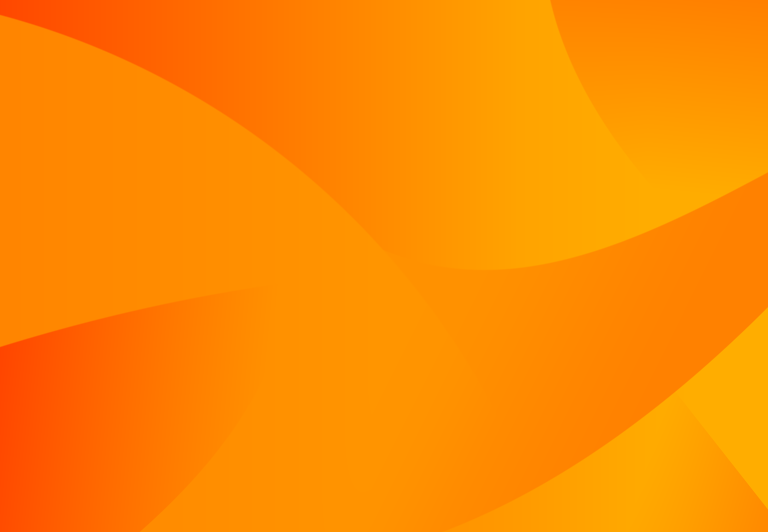
A WebGL 1 fragment shader for this background:

```glsl
precision highp float;
// Abstract orange background: broad overlapping curved sheets with soft gradients.

uniform vec2 u_resolution;

const float ASPECT = 1.446;

// Every tone is a pure red-to-amber hue, set by its green level.
vec3 amber(float green) {
    return vec3(1.0, green, 0.0);
}

// Smooth coverage: 1 where the signed distance is positive.
float cover(float dist, float px) {
    return smoothstep(-px, px, dist);
}

// Linear ramp from 0 at a to 1 at b.
float ramp(float a, float b, float x) {
    return clamp((x - a) / (b - a), 0.0, 1.0);
}

// Upper sheet: red at the left, amber at the right.
float upperTone(float x) {
    float tone = mix(0.28, 0.49, ramp(0.0, 0.56, x));
    tone = mix(tone, 0.64, ramp(0.56, 0.98, x));
    return mix(tone, 0.675, ramp(0.98, 1.22, x));
}

// Corner sheet at the upper right, fading downward.
float addCorner(float tone, vec2 p, float px) {
    float drop = 1.0 - p.y;
    float edge = 1.036 + drop * (0.23 + 0.9 * drop);
    float fade = ramp(0.0, 0.38, drop + 0.1 * (ASPECT - p.x));
    float shade = mix(0.50, tone, fade);
    return mix(tone, shade, cover(p.x - edge, px));
}

// Central band below the hanging curve.
float addBand(float tone, vec2 p, float slant, float px) {
    float dx = max(p.x - 0.912, -0.19);
    float edge = 0.4925 + dx * dx * (0.931 - 0.538 * dx);
    float shade = mix(0.57, 0.505, smoothstep(0.6, 1.15, slant));
    return mix(tone, shade, cover(edge - p.y, px));
}

// Large left disc that melts into the band.
float addDisc(float tone, vec2 p, float slant, float px) {
    float inside = cover(1.484 - distance(p, vec2(-0.382, -0.462)), px);
    float shade = mix(0.52, 0.583, ramp(0.0, 0.7, p.x));
    float melt = smoothstep(0.55, 0.85, slant);
    return mix(tone, shade, inside * (1.0 - melt));
}

// Red leaf at the lower left, fading to the right.
float addLeaf(float tone, vec2 p, float px) {
    float top = 0.3477 + p.x * (0.31 - 0.16 * p.x);
    float side = 0.263 + 1.133 * p.y * (1.0 - p.y);
    float inside = cover(top - p.y, px) * cover(side - p.x, px);
    float fade = ramp(0.0, 0.51, p.x + 0.12 * (0.35 - p.y));
    float shade = mix(0.27, tone, fade * (1.4 - 0.4 * fade));
    return mix(tone, shade, inside);
}

// Bright lower right sheet with a darker folded wedge.
float addFold(float tone, vec2 p, float px) {
    float dx = p.x - 0.833;
    float edge = dx * (0.38 + 0.505 * max(dx, 0.0));
    float shade = mix(0.58, 0.68, smoothstep(0.8, 1.35, p.x));
    float crease = 0.248 - 1.27 * (p.x - 1.284);
    float depth = ramp(1.18, 1.44, p.x - 0.3 * p.y);
    float wedge = cover(crease - p.y, px) * depth;
    shade = mix(shade, 0.54, wedge);
    return mix(tone, shade, cover(edge - p.y, px));
}

void main() {
    vec2 p = gl_FragCoord.xy / u_resolution * vec2(ASPECT, 1.0);
    float px = 1.0 / u_resolution.y;
    float slant = p.x - 0.5 * p.y;

    // Layers from back to front
    float tone = upperTone(p.x);
    tone = addCorner(tone, p, px);
    tone = addBand(tone, p, slant, px);
    tone = addDisc(tone, p, slant, px);
    tone = addLeaf(tone, p, px);
    tone = addFold(tone, p, px);

    gl_FragColor = vec4(amber(tone), 1.0);
}
```
